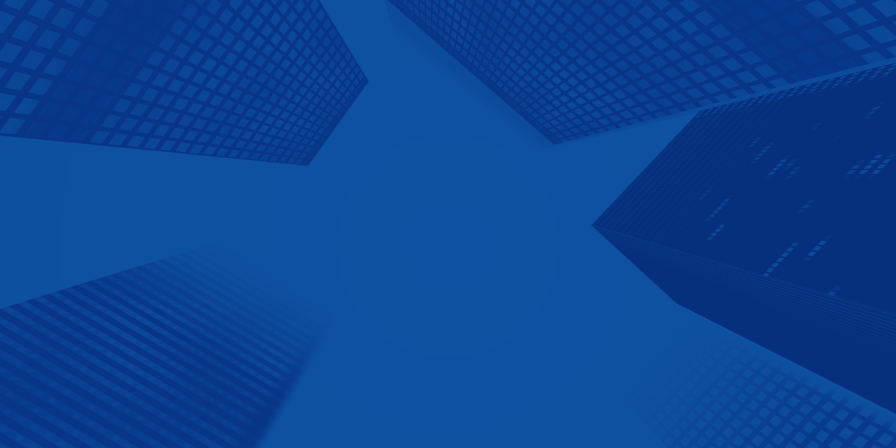
Write a WebGL 1 fragment shader that draws this background.

```glsl
precision highp float;
uniform vec2 u_resolution;

#define SKY vec3(0.055, 0.318, 0.632)
#define GLASS vec3(0.046, 0.285, 0.598)
#define WALL vec3(0.030, 0.208, 0.525)
#define NIGHT vec3(0.022, 0.188, 0.495)
#define ZENITH vec2(0.953, 0.604)
#define COLUMNS 15.0
#define FLOORS 17.0
#define STRIPES 25.0
#define SERVICE_FLOOR 1.15

float gradientDot(vec2 cell, vec2 offset) {
  float angle = 6.2832 * fract(sin(dot(cell, vec2(41.3, 289.1))) * 4375.5);
  return dot(vec2(cos(angle), sin(angle)), offset);
}

float gradientNoise(vec2 p) {
  vec2 i = floor(p), f = fract(p);
  vec2 w = f * f * f * (f * (f * 6.0 - 15.0) + 10.0);
  vec2 e = vec2(0.0, 1.0);
  return mix(mix(gradientDot(i, f), gradientDot(i + e.yx, f - e.yx), w.x),
             mix(gradientDot(i + e.xy, f - e.xy), gradientDot(i + e.yy, f - e.yy), w.x), w.y);
}

// Wall hanging from roof edge a-b, with its uprights meeting at the zenith.
// Returns position along the wall, log depth, distance from zenith, coverage.
vec4 facade(vec2 p, vec2 a, vec2 b, float haze, float px) {
  vec2 along = normalize(b - a);
  vec2 outward = vec2(-along.y, along.x);
  outward *= sign(dot(a - ZENITH, outward));
  float roof = dot(a - ZENITH, outward);
  float d = max(dot(p - ZENITH, outward), 0.02);
  float start = dot(a - ZENITH, along) / roof;
  float u = dot(p - ZENITH, along) / d - start;
  float width = length(b - a) / roof;
  float cover = smoothstep(-px, px + haze, d - roof)
              * smoothstep(-px, px, u * d)
              * smoothstep(-px, px + haze * 0.1, (width - u) * d);
  return vec4(u, log(d / roof), d, cover);
}

// Repeating bar of the given fill, softened by the pixel footprint.
float bars(float x, float fill, float soft) {
  float edge = abs(fract(x) - 0.5);
  return 1.0 - smoothstep(fill * 0.5 - soft, fill * 0.5 + soft, edge);
}

float windows(vec4 f, vec2 count, vec2 fill, float px) {
  vec2 soft = 0.7 * px * count / f.z;
  return bars(f.x * count.x, fill.x, soft.x) * bars(f.y * count.y, fill.y, soft.y);
}

// Gridded tower wall with a dark service floor and roof rim.
vec3 gridWall(vec4 f, float px) {
  float glass = windows(f, vec2(COLUMNS, FLOORS), vec2(0.74, 0.66), px);
  float service = 1.0 - smoothstep(0.06, 0.12, abs(f.y - SERVICE_FLOOR));
  float rim = 1.0 - smoothstep(0.03, 0.06, f.y);
  float tone = 0.78 + 0.5 * gradientNoise(f.xy * 3.0 + 7.3);
  return mix(WALL, GLASS, glass * tone * (1.0 - 0.8 * service) * (1.0 - 0.8 * rim));
}

// Dark wall with short runs of lit windows and a bright strip at its border.
vec3 nightWall(vec4 f, float px) {
  vec2 count = vec2(44.0, 34.0);
  vec2 cell = floor(f.xy * count);
  float runs = smoothstep(0.22, 0.42, gradientNoise(cell * vec2(0.13, 0.71) + 3.4));
  runs *= smoothstep(0.15, 0.5, f.y);
  float strip = 1.0 - smoothstep(0.07, 0.08, f.x);
  float lit = windows(f, count, vec2(0.7, 0.45), px);
  float sheen = 0.25 * (1.0 - smoothstep(0.0, 0.5, f.y));
  return mix(NIGHT, GLASS, lit * max(max(runs, 0.85 * strip), sheen));
}

// Wall of long horizontal bands with small bright panes.
vec3 stripedWall(vec4 f, float px) {
  float band = bars(f.y * STRIPES, 0.5, 0.7 * px * STRIPES / f.z);
  float panes = windows(f, vec2(26.0, STRIPES), vec2(0.4, 0.3), px);
  float shade = 0.55 + 0.6 * gradientNoise(f.xy * vec2(3.0, 4.0) + 1.7);
  float corner = smoothstep(0.80, 0.84, f.x);
  return mix(WALL, GLASS, (band * shade + 0.25 * panes) * (1.0 - 0.8 * corner));
}

void main() {
  vec2 p = gl_FragCoord.xy / u_resolution * vec2(2.0, 1.0);
  float px = 1.0 / u_resolution.y;

  // Open sky with a faint central glow
  vec3 color = SKY * (1.01 - 0.02 * length(p - vec2(1.0, 0.45)));

  // Hazy tower, lower right
  vec4 f = facade(p, vec2(1.354, 0.154), vec2(1.510, 0.323), 0.5, px);
  float grid = windows(f, vec2(32.0, 30.0), vec2(0.72, 0.6), px);
  color = mix(color, mix(WALL, GLASS, grid), f.w * 0.85);

  // Striped tower, lower left
  f = facade(p, vec2(0.521, 0.471), vec2(0.781, 0.318), 0.28, px);
  color = mix(color, stripedWall(f, px), f.w);

  // Gridded tower, upper left
  f = facade(p, vec2(0.6875, 0.630), vec2(0.823, 0.818), 0.0, px);
  color = mix(color, gridWall(f, px), f.w);

  // Gridded tower, upper middle, with its pale side
  f = facade(p, vec2(0.878, 0.920), vec2(1.193, 0.661), 0.03, px);
  color = mix(color, GLASS, f.w * 0.75);
  f = facade(p, vec2(0.865, 1.0), vec2(1.237, 0.677), 0.0, px);
  color = mix(color, gridWall(f, px), f.w);

  // Dark tower, right: two walls meeting at a corner
  f = facade(p, vec2(1.5625, 0.753), vec2(1.320, 0.497), 0.0, px);
  color = mix(color, nightWall(f, px), f.w);
  f = facade(p, vec2(1.320, 0.497), vec2(1.510, 0.323), 0.0, px);
  float ribs = bars(f.x * 24.0, 0.4, 17.0 * px / f.z) * (1.0 - smoothstep(0.1, 0.6, f.x));
  color = mix(color, mix(NIGHT, GLASS, 0.3 * ribs), f.w);

  gl_FragColor = vec4(color, 1.0);
}
```
